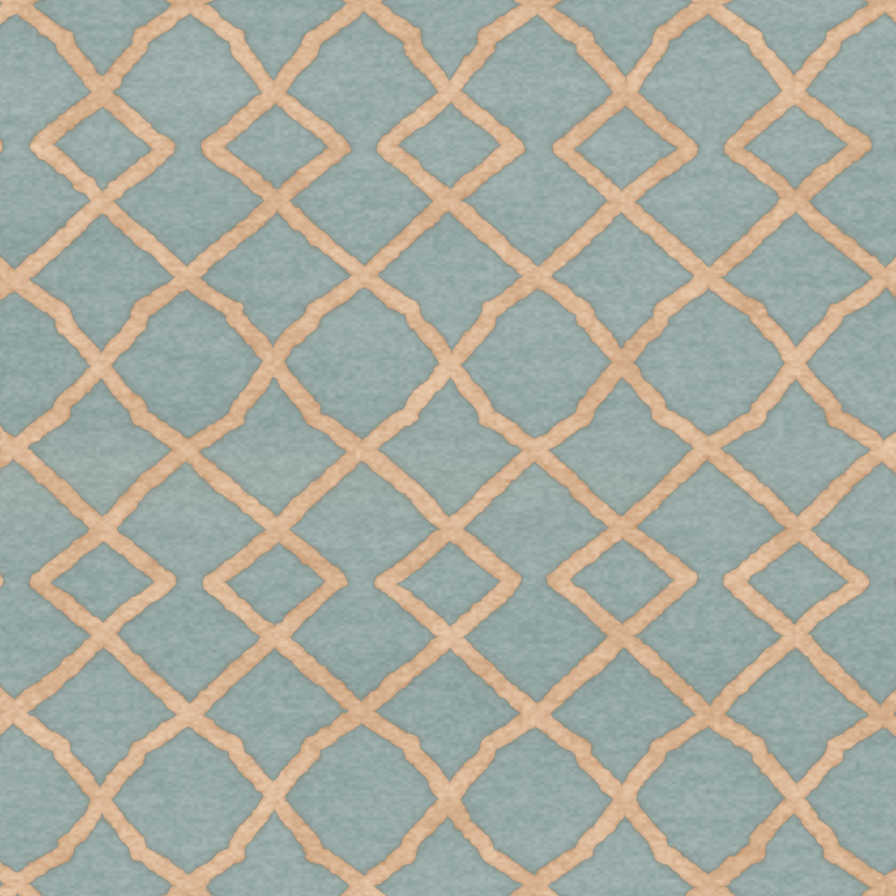
Write a WebGL 1 fragment shader that draws this pattern.

```glsl
precision highp float;
// Tufted blue-grey rug with a raised peach lattice of ogees and small diamonds.

uniform vec2 u_resolution;

// Layout, in canvas heights
const float COLUMN = 0.1937;      // horizontal repeat
const float COLUMN_X = 0.1140;    // x of a main column of crossings
const float PERIOD = 0.4857;      // vertical repeat
const float OGEE_Y = 0.5937;      // y of the middle of an ogee row
const float HALF_ROW = 0.0945;    // ogee middle to the staggered crossings
const float TOP_HALF_ROW = 0.084; // the same, in the stretched top row
const float DIAMOND_ROW = 0.1836; // ogee middle to the diamond's point
const float DIAMOND_HALF = 0.0725;
const float LINE_HALF = 0.0095;

// Weave irregularity
const float WOBBLE = 0.0075;
const float FUZZ = 0.0050;
const float EDGE_SOFT = 0.0012;
const float SHADOW_REACH = 0.0026;

// Yarn colours
const vec3 FIELD_LIGHT = vec3(0.640, 0.712, 0.702);
const vec3 FIELD_DARK = vec3(0.530, 0.612, 0.602);
const vec3 PEACH_LIGHT = vec3(0.900, 0.775, 0.655);
const vec3 PEACH_DARK = vec3(0.790, 0.625, 0.480);
const vec3 SHADOW = vec3(0.500, 0.475, 0.420);
const vec3 FADED = vec3(0.660, 0.705, 0.675);

float hash(vec2 p) {
  vec3 q = fract(vec3(p.xyx) * 0.1031);
  q += dot(q, q.yzx + 33.33);
  return fract((q.x + q.y) * q.z);
}

float noise(vec2 p) {
  vec2 i = floor(p), f = fract(p);
  f = f * f * (3.0 - 2.0 * f);
  float low = mix(hash(i), hash(i + vec2(1.0, 0.0)), f.x);
  float high = mix(hash(i + vec2(0.0, 1.0)), hash(i + vec2(1.0)), f.x);
  return mix(low, high, f.y);
}

float segment(vec2 p, vec2 a, vec2 b) {
  vec2 ap = p - a, ab = b - a;
  return length(ap - ab * clamp(dot(ap, ab) / dot(ab, ab), 0.0, 1.0));
}

// Bulging side with a small notch, from a main to a staggered crossing
float ogeeSide(vec2 p, vec2 a, vec2 b) {
  vec2 span = b - a;
  vec2 lower = a + span * vec2(0.20, 0.27);
  vec2 notchStart = a + span * vec2(0.42, 0.51);
  vec2 notchCorner = a + span * vec2(0.45, 0.63);
  vec2 notchEnd = a + span * vec2(0.57, 0.69);
  float d = min(segment(p, a, lower), segment(p, lower, notchStart));
  d = min(d, segment(p, notchStart, notchCorner));
  d = min(d, segment(p, notchCorner, notchEnd));
  return min(d, segment(p, notchEnd, b));
}

// Distance to the centre line, folded into a quarter of one repeat
float lattice(vec2 p) {
  vec2 repeat = vec2(COLUMN, PERIOD);
  vec2 centre = vec2(COLUMN_X, OGEE_Y);
  vec2 q = abs(mod(p - centre + 0.5 * repeat, repeat) - 0.5 * repeat);
  bool topRow = p.y > OGEE_Y + 0.5 * PERIOD;

  vec2 stagger = vec2(0.5 * COLUMN, topRow ? TOP_HALF_ROW : HALF_ROW);
  vec2 point = vec2(0.0, DIAMOND_ROW);
  vec2 tip = vec2(DIAMOND_HALF, 0.5 * PERIOD);

  float d = min(ogeeSide(q, vec2(0.0), stagger), segment(q, point, tip));
  float link = topRow ? ogeeSide(q, point, stagger) : segment(q, point, stagger);
  return min(d, link);
}

void main() {
  vec2 p = gl_FragCoord.xy / u_resolution.y;

  // Hand-drawn wobble and ragged pile edge
  vec2 drift = vec2(noise(p * 13.0), noise(p * 13.0 + 41.0)) - 0.5;
  float fuzz = 0.6 * noise(p * 95.0 + 7.0) + 0.4 * noise(p * 210.0) - 0.5;
  float d = lattice(p + drift * WOBBLE) - LINE_HALF + fuzz * FUZZ;

  // Yarn grain, woven ribs and broad dye bands
  float grain = 0.6 * noise(p * vec2(210.0, 300.0))
              + 0.4 * noise(p * vec2(100.0, 190.0) + 19.0) - 0.5;
  float ribs = noise(p * vec2(9.0, 130.0) + 63.0) - 0.5;
  float bands = noise(p * vec2(1.6, 11.0) + 87.0) - 0.5;

  float fieldTone = 0.53 + 0.95 * grain + 0.28 * ribs + 0.35 * bands;
  vec3 field = mix(FIELD_DARK, FIELD_LIGHT, fieldTone);
  float fade = exp(-pow((p.y - 0.465) / 0.045, 2.0)) * (1.0 - 0.7 * p.x);
  field = mix(field, FADED + 0.08 * grain, 0.45 * fade);
  field = mix(field, SHADOW, 0.6 * exp(-max(d, 0.0) / SHADOW_REACH));

  // Raised pile, darker towards its sides and in worn patches
  float patches = noise(p * 24.0 + 29.0) - 0.5;
  float crown = smoothstep(0.0, 0.005, -d);
  float pileTone = 0.28 + 0.34 * crown + 0.9 * grain + 0.45 * patches;
  vec3 pile = mix(PEACH_DARK, PEACH_LIGHT, pileTone);

  float soft = max(EDGE_SOFT, 0.75 / u_resolution.y);
  vec3 colour = mix(pile, field, smoothstep(-soft, soft, d));
  gl_FragColor = vec4(clamp(colour, 0.0, 1.0), 1.0);
}
```
